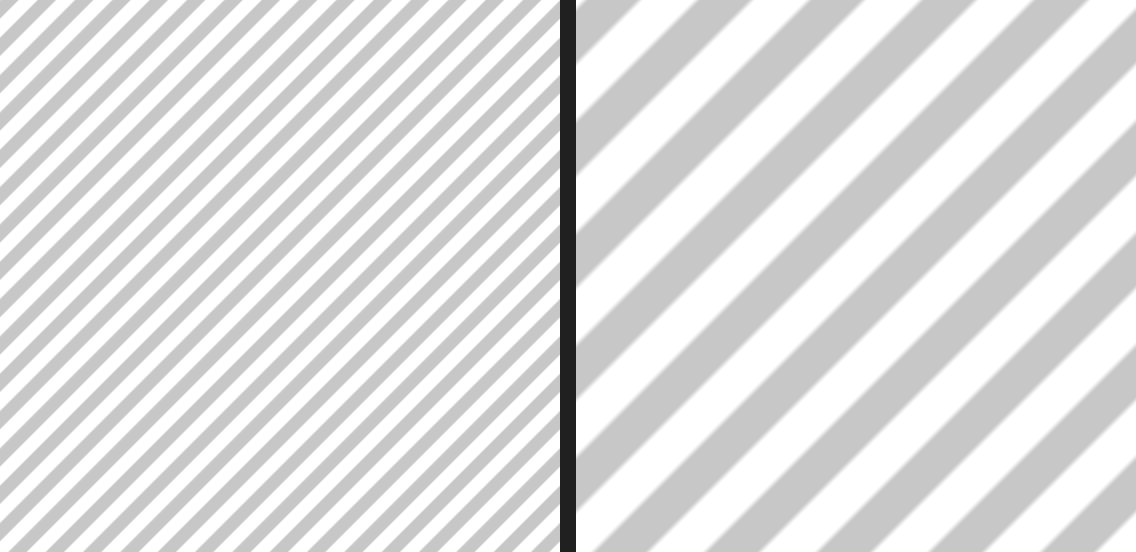
Left, the full canvas; right, a detail of the centre.
Give the GLSL for this pattern, as a WebGL 2 fragment shader.

```glsl
#version 300 es
precision highp float;
// Soft-edged grey diagonal stripes on white, fifteen repeats across the canvas.

uniform vec2 u_resolution;
out vec4 outColor;

const vec3 PAPER = vec3(1.0);
const vec3 STRIPE_GREY = vec3(0.78);

const float REPEATS = 15.0;       // stripes along the canvas width
const float STRIPE_WIDTH = 0.49;  // share of one repeat
const float STRIPE_CENTER = 0.255; // position within one repeat
const float EDGE_SOFTNESS = 0.043; // half width of the edge blend

// Coverage of a repeating stripe at the given phase, in units of one repeat.
float stripe(float phase, float center, float width, float blur) {
    float fromCenter = abs(fract(phase - center + 0.5) - 0.5);
    return 1.0 - smoothstep(-blur, blur, fromCenter - 0.5 * width);
}

void main() {
    // Width-based units measured from the top left corner.
    vec2 pos = vec2(gl_FragCoord.x, u_resolution.y - gl_FragCoord.y) / u_resolution.x;

    // The sum of both axes is constant along each rising diagonal.
    float phase = (pos.x + pos.y) * REPEATS;

    // Keep the edge at least about one pixel wide on small canvases.
    float blur = max(EDGE_SOFTNESS, REPEATS / u_resolution.x);
    float coverage = stripe(phase, STRIPE_CENTER, STRIPE_WIDTH, blur);

    outColor = vec4(mix(PAPER, STRIPE_GREY, coverage), 1.0);
}
```
